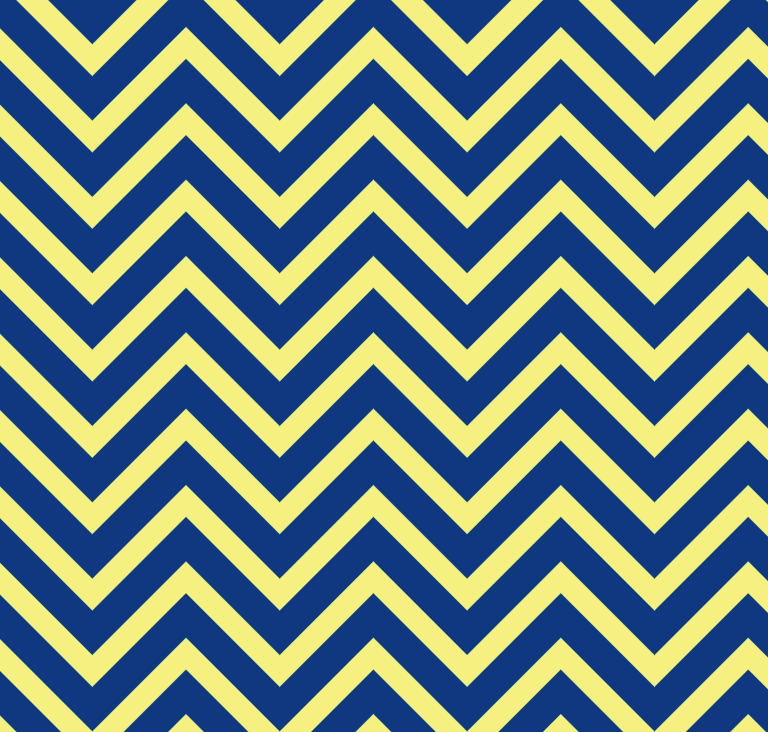
This pattern is drawn by a Shadertoy shader. Its source:

```glsl
const vec3 NAVY = vec3(0.06, 0.22, 0.50);
const vec3 YELLOW = vec3(0.96, 0.94, 0.50);

const float ZIGZAG_PERIOD = 0.2560;
const float STRIPE_SPACING = 0.1043;
const float STRIPE_HEIGHT = 0.0433;
const vec2 FIRST_PEAK = vec2(0.2541, 0.0585);
const float FRINGE_GREEN = 0.10;

// Signed distance from x to the nearest multiple of the period
float wrapCentered(float x, float period) {
    return x - period * round(x / period);
}

// Distance to repeated 45 degree chevron bands, negative inside
float chevronDistance(vec2 p, float period, float spacing, float height) {
    float drop = abs(wrapCentered(p.x, period));
    float offset = wrapCentered(p.y - drop, spacing);
    return (abs(offset) - 0.5 * height) * inversesqrt(2.0);
}

// Ink blend with a faint green tint along the edge
vec3 blendInk(vec3 ground, vec3 ink, float coverage, float fringe) {
    vec3 color = mix(ground, ink, coverage);
    color.g += fringe * 4.0 * coverage * (1.0 - coverage);
    return color;
}

void mainImage(out vec4 fragColor, in vec2 fragCoord) {
    // Canvas heights, with y measured down from the top
    vec2 p = vec2(fragCoord.x, iResolution.y - fragCoord.y) / iResolution.y;
    float pixel = 1.0 / iResolution.y;

    float d = chevronDistance(p - FIRST_PEAK, ZIGZAG_PERIOD, STRIPE_SPACING, STRIPE_HEIGHT);
    float coverage = 1.0 - smoothstep(-0.75 * pixel, 0.75 * pixel, d);

    fragColor = vec4(blendInk(NAVY, YELLOW, coverage, FRINGE_GREEN), 1.0);
}
```
